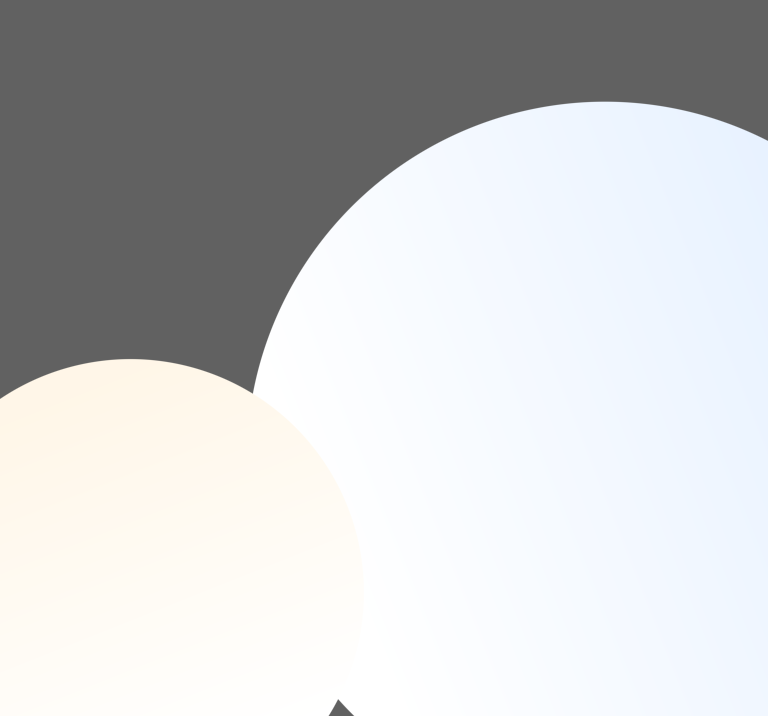
This background is drawn by a WebGL 2 fragment shader. Its source:

```glsl
#version 300 es
precision highp float;
// Two large overlapping discs on a flat grey ground: a pale blue one behind,
// a cream one in front. Each is a circle distance function filled with a
// linear gradient; lengths are in units of the canvas height.

#define BLUE_CENTER vec2(0.845, 0.3575)
#define BLUE_RADIUS 0.5005
#define BLUE_AXIS vec2(0.93, 0.37)
#define CREAM_CENTER vec2(0.1823, 0.1725)
#define CREAM_RADIUS 0.326
#define CREAM_AXIS vec2(-0.37, 0.93)
#define GROUND vec3(0.38)
#define BLUE_TINT vec3(0.90, 0.943, 1.0)
#define CREAM_TINT vec3(1.0, 0.966, 0.908)

uniform vec2 u_resolution;
out vec4 fragColor;

// Antialiased coverage of a disc
float discMask(vec2 p, vec2 center, float radius) {
    float pixel = 1.0 / u_resolution.y;
    float edge = length(p - center) - radius;
    return 1.0 - smoothstep(-0.75 * pixel, 0.75 * pixel, edge);
}

// White to tint along an axis, measured in radii from the center
vec3 discFill(vec2 p, vec2 center, float radius, vec2 axis, vec3 tint) {
    float along = dot(p - center, axis) / radius;
    float amount = clamp((along + 0.8) / 1.7, 0.0, 1.0);
    return mix(vec3(1.0), tint, amount);
}

void main() {
    vec2 p = gl_FragCoord.xy / u_resolution.y;
    vec3 color = GROUND;

    // Blue disc behind
    vec3 blue = discFill(p, BLUE_CENTER, BLUE_RADIUS, BLUE_AXIS, BLUE_TINT);
    color = mix(color, blue, discMask(p, BLUE_CENTER, BLUE_RADIUS));

    // Cream disc in front
    vec3 cream = discFill(p, CREAM_CENTER, CREAM_RADIUS, CREAM_AXIS, CREAM_TINT);
    color = mix(color, cream, discMask(p, CREAM_CENTER, CREAM_RADIUS));

    fragColor = vec4(color, 1.0);
}
```
